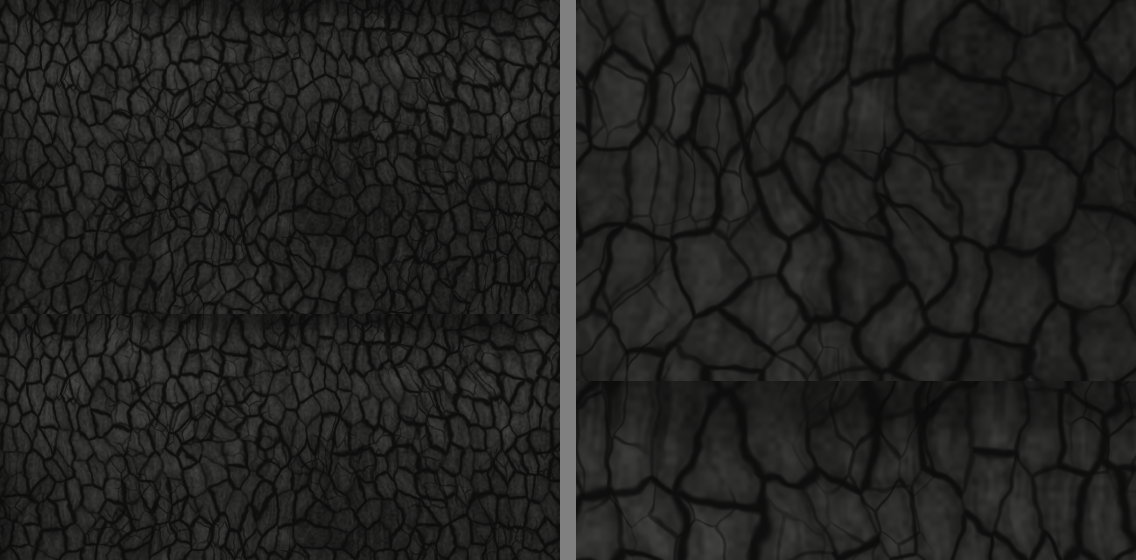
Left, the full canvas; right, a detail of the centre.
Give the GLSL for this texture, as a WebGL 1 fragment shader.

```glsl
precision highp float;
// Charred timber: dark upright blocks split by branching black cracks.
uniform vec2 u_resolution;

float hash(vec2 p) {
  vec3 q = fract(vec3(p.xyx) * 0.1031);
  q += dot(q, q.yzx + 33.33);
  return fract((q.x + q.y) * q.z);
}

vec2 hash2(vec2 p) {
  return vec2(hash(p + 17.3), hash(p.yx + 71.9));
}

float noise(vec2 p) {
  vec2 i = floor(p), f = fract(p);
  f = f * f * (3.0 - 2.0 * f);
  return mix(mix(hash(i), hash(i + vec2(1, 0)), f.x),
             mix(hash(i + vec2(0, 1)), hash(i + vec2(1, 1)), f.x), f.y);
}

float fbm(vec2 p) {
  float sum = 0.0, gain = 0.5;
  for (int i = 0; i < 4; i++) {
    sum += gain * noise(p);
    p = p * 2.03 + 11.7;
    gain *= 0.5;
  }
  return sum / 0.9375;
}

vec2 warp(vec2 p) {
  return vec2(noise(p), noise(p + 37.4)) - 0.5;
}

// Seed of a cell, with every second row shifted like brickwork
vec2 seed(vec2 cell) {
  return cell + vec2(0.5 * mod(cell.y, 2.0), 0.0) + 0.12 + 0.76 * hash2(cell);
}

// Returns crack darkness, soft edge shade and a random tone for the block
vec3 crackedBlocks(vec2 p, vec2 scale, float width, float pixel) {
  vec2 q = p * scale, base = floor(q), home = base, homeSeed = q;
  float nearest = 100.0;
  for (int y = -1; y <= 1; y++) {
    for (int x = -2; x <= 1; x++) {
      vec2 cell = base + vec2(x, y), s = seed(cell);
      float d = dot(s - q, s - q);
      if (d < nearest) {
        nearest = d;
        home = cell;
        homeSeed = s;
      }
    }
  }
  float crack = 0.0, shade = 0.0;
  for (int y = -2; y <= 2; y++) {
    for (int x = -2; x <= 2; x++) {
      vec2 cell = home + vec2(x, y), s = seed(cell), across = s - homeSeed;
      if (dot(across, across) > 0.0001) {
        // Distance to the shared edge, in canvas units
        float d = dot(0.5 * (s + homeSeed) - q, across) / length(across * scale);
        float strength = hash(cell + home + 5.1);
        float w = width * (0.5 + 0.8 * strength) + 0.5 * pixel;
        float ink = 1.0 - smoothstep(0.15 * w, w + 0.5 * pixel, d);
        crack = max(crack, ink * (0.5 + 0.5 * smoothstep(0.0, 0.5, strength)));
        shade = max(shade, 1.0 - smoothstep(0.0, 4.0 * width, d));
      }
    }
  }
  return vec3(crack, shade, hash(home + 3.7));
}

void main() {
  vec2 uv = gl_FragCoord.xy / u_resolution;
  float pixel = 1.0 / u_resolution.y;

  // The panel repeats upward with a visible seam
  float rise = fract((uv.y - 0.44) / 0.56);
  vec2 p = vec2(uv.x, rise * 0.56) + 2.0;

  // Uneven block sizes, then ragged crack edges
  vec2 bent = p + 0.045 * warp(p * 6.0) + 0.02 * warp(p * 15.0 + 4.0);
  bent += 0.008 * warp(p * 48.0) + 0.0035 * warp(p * 125.0);

  float width = 0.0022 + 0.0022 * noise(p * 9.0 + 8.0);
  vec3 blocks = crackedBlocks(bent, vec2(32.0, 22.0), width, pixel);
  vec3 splits = crackedBlocks(bent + 0.31, vec2(43.0, 25.0), 0.0012, pixel);
  float splitMask = smoothstep(0.42, 0.68, noise(p * 17.0 + 2.0));

  // Ash tone, wood grain and fine grit
  float tone = 0.166 + 0.085 * (fbm(p * 5.0) - 0.5);
  tone += 0.028 * (blocks.z - 0.5) + 0.012 * (splits.z - 0.5) * splitMask;
  tone += 0.055 * (noise(bent * vec2(260.0, 45.0)) - 0.5);
  tone += 0.045 * (noise(p * 240.0) - 0.5);
  tone += 0.05 * smoothstep(0.64, 0.85, fbm(p * vec2(24.0, 18.0) + 9.0));

  // Sooty lower half, seam and outer sides
  tone *= mix(0.92, 1.09, smoothstep(0.2, 0.8, rise));
  tone *= 1.0 - 0.28 * smoothstep(0.93, 1.0, rise + 0.04 * noise(p * 12.0));
  float side = min(uv.x, 1.0 - uv.x);
  tone *= 0.76 + 0.24 * smoothstep(0.0, 0.05, side + 0.02 * noise(p * 14.0));

  // Cracks
  tone *= 1.0 - 0.2 * blocks.y;
  tone *= 1.0 - 0.45 * splits.x * splitMask;
  tone = mix(tone, 0.045, 0.9 * blocks.x);

  gl_FragColor = vec4(tone * vec3(1.0, 1.0, 0.985), 1.0);
}
```
